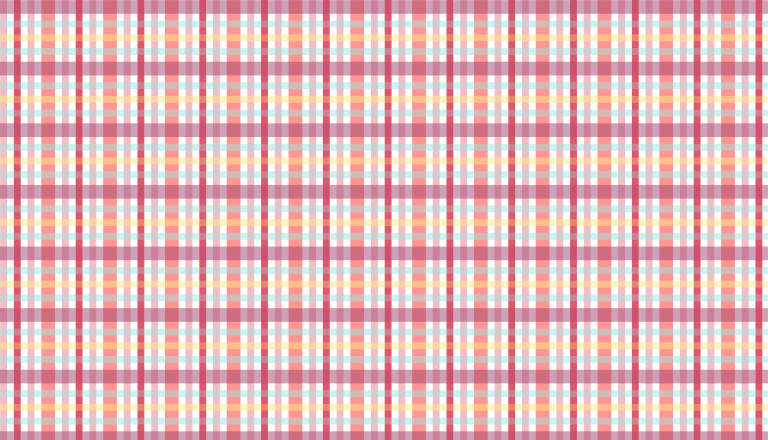
Write a Shadertoy shader that draws this pattern.

```glsl
// Woven plaid: translucent horizontal bands laid over coral and red vertical stripes.

const vec2  REPEATS    = vec2(12.427, 7.143); // repeats across and down
const vec2  OFFSET     = vec2(2.02, 0.02);    // pattern start from the top left, in threads
const float THREADS    = 9.0;                 // threads in one repeat
const float VEIL       = 0.5;                 // opacity of the horizontal bands
const float VEIL_ON_RED = 0.3;                // their opacity over the red stripe

const vec3 GROUND = vec3(1.0);
const vec3 RED    = vec3(0.870, 0.345, 0.420);
const vec3 PINK   = vec3(0.950, 0.745, 0.765);
const vec3 CORAL  = vec3(1.000, 0.590, 0.570);
const vec3 PLUM   = vec3(0.630, 0.260, 0.430);
const vec3 AQUA   = vec3(0.640, 0.880, 0.880);
const vec3 YELLOW = vec3(1.000, 0.900, 0.530);

// Smoothed coverage of a repeating stripe: first thread, thread count, pixel size.
float stripe(float t, float first, float count, float pixel) {
    float fromCentre = mod(t - first - 0.5 * count + 0.5 * THREADS, THREADS) - 0.5 * THREADS;
    return clamp(0.5 + (0.5 * count - abs(fromCentre)) / pixel, 0.0, 1.0);
}

void mainImage(out vec4 fragColor, in vec2 fragCoord) {
    vec2 uv = fragCoord / iResolution.xy;
    uv.y = 1.0 - uv.y;
    vec2 thread = uv * REPEATS * THREADS - OFFSET;
    vec2 pixel = REPEATS * THREADS / iResolution.xy;

    // Vertical stripes
    float red   = stripe(thread.x, 0.0, 1.0, pixel.x);
    float pink  = stripe(thread.x, 2.0, 1.0, pixel.x)
                + stripe(thread.x, 7.0, 1.0, pixel.x);
    float coral = stripe(thread.x, 4.0, 2.0, pixel.x);
    vec3 color = mix(GROUND, PINK, pink);
    color = mix(color, CORAL, coral);
    color = mix(color, RED, red);

    // Translucent horizontal bands
    float plum   = stripe(thread.y, 0.0, 2.0, pixel.y);
    float aqua   = stripe(thread.y, 3.0, 1.0, pixel.y)
                 + stripe(thread.y, 7.0, 1.0, pixel.y);
    float yellow = stripe(thread.y, 5.0, 1.0, pixel.y);
    float veil = mix(VEIL, VEIL_ON_RED, red);
    color = mix(color, PLUM, plum * veil);
    color = mix(color, AQUA, aqua * veil);
    color = mix(color, YELLOW, yellow * veil);

    fragColor = vec4(color, 1.0);
}
```
